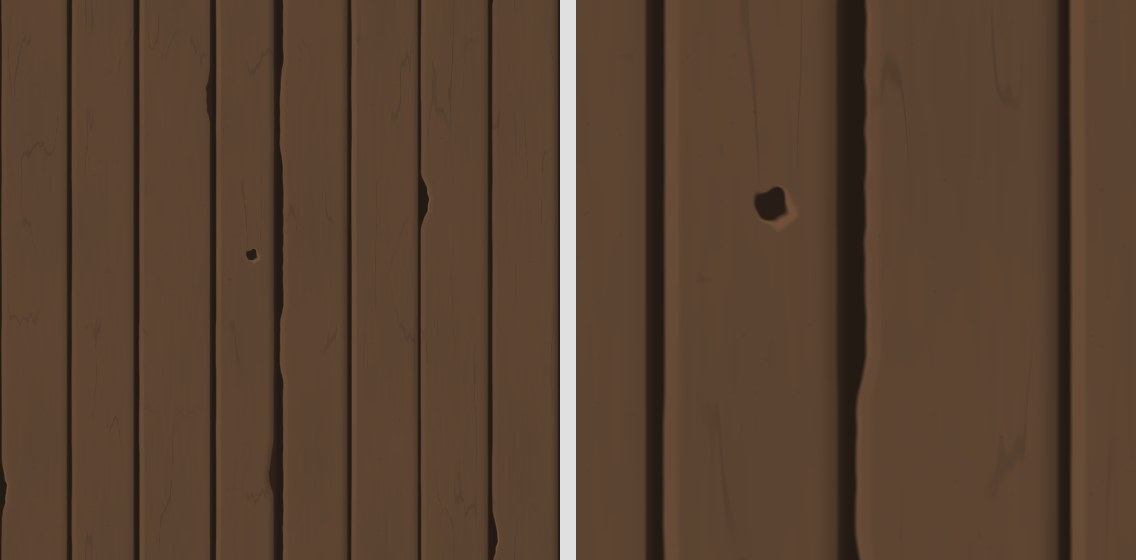
Left: the whole. Right: its middle third, enlarged.
Write a three.js fragment shader that draws this texture.

```glsl
varying vec2 vUv;

#define PLANKS 8.0
#define SOFT 0.013
#define WOOD vec3(0.362, 0.268, 0.196)
#define SHADE vec3(0.255, 0.187, 0.137)
#define GROOVE vec3(0.155, 0.112, 0.088)
#define BEVEL vec3(0.415, 0.305, 0.220)
#define BARE vec3(0.500, 0.350, 0.240)
#define HOLE_POS vec2(0.450, 0.545)
#define HOLE_RADIUS 0.0098
#define GRAIN 0.035
#define CRACKS 0.09

float hash(vec2 p) {
  vec3 q = fract(p.xyx * 0.1031);
  q += dot(q, q.yzx + 33.33);
  return fract((q.x + q.y) * q.z);
}

// Value noise that wraps after a whole number of cells
float noise(vec2 uv, vec2 cells) {
  vec2 p = uv * cells;
  vec2 i = floor(p);
  vec2 f = fract(p);
  f = f * f * (3.0 - 2.0 * f);
  vec2 a = mod(i, cells);
  vec2 b = mod(i + 1.0, cells);
  return mix(mix(hash(a), hash(vec2(b.x, a.y)), f.x),
             mix(hash(vec2(a.x, b.y)), hash(b), f.x), f.y);
}

// Chooses the value of one groove out of eight
float pick(vec4 low, vec4 high, float i) {
  vec4 mask = vec4(equal(vec4(0.0, 1.0, 2.0, 3.0), vec4(mod(i, 4.0))));
  return dot(mask, i < 4.0 ? low : high);
}

float wrapCentre(float d, float period) {
  return d - period * floor(d / period + 0.5);
}

// Painted board: broad tone, fine grain and thin wandering cracks
vec3 board(vec2 uv) {
  float tone = noise(uv, vec2(16.0, 5.0)) - 0.5;
  float grain = noise(uv, vec2(220.0, 24.0)) - 0.5;
  float speck = noise(uv, vec2(150.0, 150.0));
  float ridge = abs(noise(uv, vec2(44.0, 6.0)) + 0.12 * grain - 0.5);
  float crack = 1.0 - smoothstep(0.008, 0.035, ridge);
  crack *= smoothstep(0.56, 0.8, noise(uv + 0.37, vec2(24.0, 8.0)));
  float light = 1.0 + GRAIN * (tone + 0.6 * grain);
  light -= CRACKS * crack + 0.05 * smoothstep(0.93, 1.0, speck);
  return WOOD * light;
}

// Groove i with its shadow, bevel and broken edge; lengths in plank widths
vec3 addGroove(vec3 color, vec2 uv, float i) {
  float offset = pick(vec4(-0.005, -0.01, -0.052, 0.042),
                      vec4(-0.036, -0.01, -0.01, 0.0), i);
  float halfWidth = pick(vec4(0.026, 0.035, 0.041, 0.043),
                         vec4(0.053, 0.030, 0.022, 0.032), i);
  float shadow = pick(vec4(0.75, 0.3, 0.3, 0.15), vec4(0.6, 0.7, 0.5, 0.5), i);
  float bevel = pick(vec4(0.3, 0.4, 0.7, 0.9), vec4(0.6, 0.9, 0.6, 0.3), i);
  float chipY = pick(vec4(0.13, 0.0, 0.0, 0.83), vec4(0.165, 0.0, 0.64, 0.04), i);
  float chip = pick(vec4(0.065, 0.0, 0.0, -0.055), vec4(-0.06, 0.0, 0.11, 0.07), i);
  float rough = i == 4.0 ? 0.045 : 0.006;

  // Chip and wobble push the two edges outward
  float d = wrapCentre(uv.x * PLANKS - i - offset, PLANKS);
  float dy = wrapCentre(uv.y - chipY, 1.0);
  float jag = noise(vec2(i / PLANKS, uv.y), vec2(PLANKS, 90.0));
  float wave = noise(vec2(i / PLANKS, uv.y), vec2(PLANKS, 13.0));
  float bite = smoothstep(0.055, 0.008, abs(dy + 0.012 * (wave - 0.5)));
  bite *= 0.7 + 0.5 * jag;
  float wobble = rough * (smoothstep(0.3, 0.7, wave) + 0.25 * jag - 0.5);
  float leftEdge = -halfWidth - max(-chip, 0.0) * bite - 0.1 * wobble;
  float rightEdge = halfWidth + max(chip, 0.0) * bite + wobble;

  // Soft shadow on the left, worn bevel on the right
  float fall = smoothstep(leftEdge - 0.15, leftEdge, d) * step(d, 0.0);
  color = mix(color, SHADE, shadow * fall * fall);
  float past = d - rightEdge;
  float strip = step(0.0, d) * (1.0 - smoothstep(0.055, 0.085, past));
  float wear = 0.55 + 0.45 * noise(vec2(i / PLANKS, uv.y), vec2(PLANKS, 7.0));
  color = mix(color, BEVEL, bevel * strip * wear);
  float rim = step(0.0, d) * (1.0 - smoothstep(0.01, 0.035, past));
  float exposed = step(0.001, chip) * bite + step(0.02, rough) * 0.45 * jag;
  color = mix(color, BARE, 0.7 * rim * min(exposed, 1.0));

  float inside = smoothstep(leftEdge - SOFT, leftEdge + SOFT, d)
               * (1.0 - smoothstep(rightEdge - SOFT, rightEdge + SOFT, d));
  float depth = 0.9 + 0.25 * smoothstep(0.2 * halfWidth, -halfWidth, d);
  return mix(color, GROOVE * depth, inside);
}

// Knot hole with a ragged outline and a bare lower right rim
vec3 addHole(vec3 color, vec2 uv) {
  vec2 q = uv - HOLE_POS;
  float ragged = 0.005 * (noise(uv, vec2(130.0, 130.0)) - 0.5);
  float hole = length(q) - HOLE_RADIUS + ragged;
  float rim = length(q - vec2(0.003, -0.002)) - HOLE_RADIUS - 0.001 + ragged;
  color = mix(color, BARE, 0.55 * (1.0 - smoothstep(-0.001, 0.003, rim)));
  return mix(color, GROOVE, 1.0 - smoothstep(-0.0015, 0.0015, hole));
}

void main() {
  vec3 color = board(vUv);
  for (int i = 0; i < 8; i++) color = addGroove(color, vUv, float(i));
  gl_FragColor = vec4(addHole(color, vUv), 1.0);
}
```
